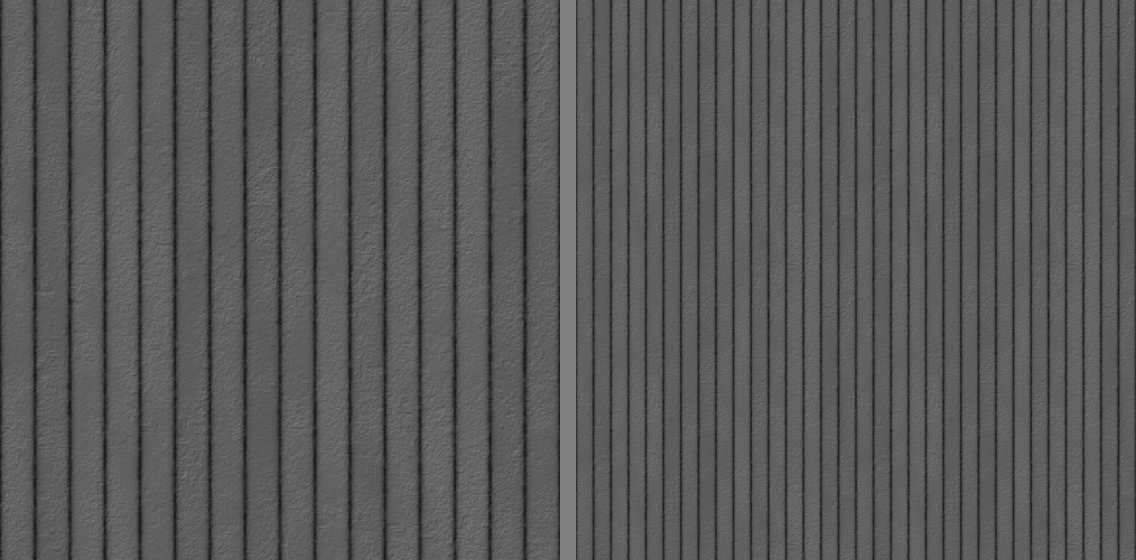
Left: one tile. Right: repeated 2 by 2.
Give the GLSL for this texture, as a Shadertoy shader.

```glsl
// Dark grey vertical boards with soft black grooves and a rough, grainy, patchy surface.

const float BOARDS = 16.0;           // boards across the canvas
const float GROOVE_WIDTH = 0.062;    // soft half width, in boards
const float GROOVE_DEPTH = 0.66;     // darkening at the groove centre
const float GROOVE_WEAR = 0.028;     // raggedness of the groove edge, in boards
const float EDGE_SHADE = 0.07;       // broad shading towards the board edges
const float GRAIN_STRENGTH = 0.17;
const float PIT_STRENGTH = 0.11;
const float PATCH_STRENGTH = 0.05;
const float BOARD_VARIATION = 0.012;
const vec2 LIGHT_STEP = vec2(-0.0007, 0.0012);  // relief offset towards the light
const vec3 BOARD_COLOR = vec3(0.381, 0.377, 0.376);

// Integer hash of a lattice cell, from 0 to 1
float hash(vec2 cell, float seed) {
    uvec3 q = uvec3(cell, seed) * uvec3(1597u, 3571u, 7919u);
    uint n = q.x ^ (q.y * 31u) ^ (q.z * 101u);
    n = (n ^ (n >> 15)) * 73244475u;
    n = (n ^ (n >> 16)) * 73244475u;
    n ^= n >> 16;
    return float(n & 65535u) / 65535.0;
}

// Value noise that wraps over the unit square
float noise(vec2 uv, vec2 period, float seed) {
    vec2 p = uv * period;
    vec2 cell = floor(p);
    vec2 f = p - cell;
    f = f * f * (3.0 - 2.0 * f);
    vec2 a = mod(cell, period);
    vec2 b = mod(cell + 1.0, period);
    float low = mix(hash(a, seed), hash(vec2(b.x, a.y), seed), f.x);
    float high = mix(hash(vec2(a.x, b.y), seed), hash(b, seed), f.x);
    return mix(low, high, f.y);
}

// Fine sandy height field
float grainHeight(vec2 uv) {
    return 0.5 * noise(uv, vec2(150.0), 1.0)
         + 0.6 * noise(uv, vec2(290.0), 2.0);
}

// Sparse larger lumps and pits
float pitHeight(vec2 uv) {
    float lump = noise(uv, vec2(96.0), 3.0);
    return smoothstep(0.68, 0.95, lump) - smoothstep(0.3, 0.05, lump);
}

// Large cloudy patches
float patches(vec2 uv) {
    return 0.5 * noise(uv, vec2(16.0, 7.0), 4.0)
         + 0.3 * noise(uv, vec2(32.0, 19.0), 5.0)
         + 0.2 * noise(uv, vec2(64.0, 47.0), 6.0);
}

void mainImage(out vec4 fragColor, in vec2 fragCoord) {
    vec2 uv = fract(fragCoord / iResolution.xy);
    float board = floor(uv.x * BOARDS);
    float across = fract(uv.x * BOARDS);

    // Shift the wear of each board along its length
    float boardHash = hash(vec2(board, 0.0), 7.0);
    vec2 boardUv = vec2(uv.x, fract(uv.y + boardHash));

    // Worn areas show more grain than smooth ones
    float cloud = patches(boardUv);
    float roughness = mix(0.5, 1.3, smoothstep(0.3, 0.7, cloud));
    float pitMask = smoothstep(0.45, 0.7, noise(boardUv, vec2(24.0, 18.0), 8.0));

    // Relief lit from the upper left
    float grain = grainHeight(uv) - grainHeight(uv + LIGHT_STEP + 1.0);
    float pits = pitHeight(uv) - pitHeight(uv + LIGHT_STEP + 1.0);
    float relief = GRAIN_STRENGTH * roughness * grain + PIT_STRENGTH * pitMask * pits;

    // Ragged soft groove on every board joint
    float joint = min(across, 1.0 - across);
    float wear = noise(uv, vec2(256.0), 9.0) + noise(uv, vec2(160.0, 80.0), 10.0) - 1.0;
    float groove = exp(-pow(max(joint + GROOVE_WEAR * wear, 0.0) / GROOVE_WIDTH, 1.4));
    float shade = 1.0 - GROOVE_DEPTH * groove;
    shade *= 1.0 - EDGE_SHADE * smoothstep(0.3, 0.0, joint);

    float tone = PATCH_STRENGTH * (cloud - 0.5) + BOARD_VARIATION * (2.0 * boardHash - 1.0);
    vec3 color = (BOARD_COLOR + tone) * shade + relief * (1.0 - 0.5 * groove);
    fragColor = vec4(clamp(color, 0.0, 1.0), 1.0);
}
```
